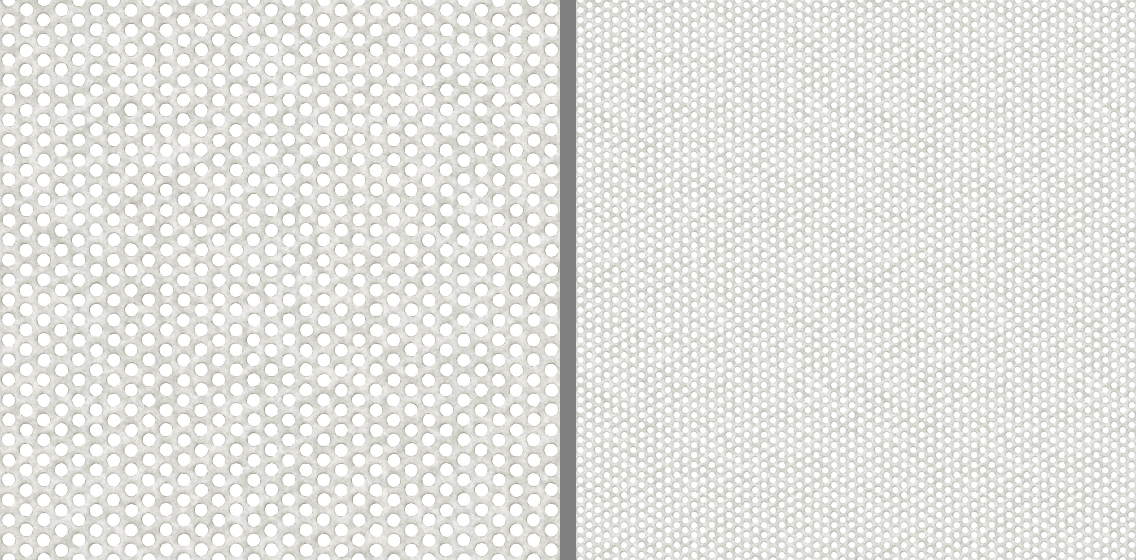
Left: one tile. Right: repeated 2 by 2.
Give the GLSL for this texture, as a Shadertoy shader.

```glsl
// Perforated pale metal sheet: 32 columns by 28 rows of staggered round holes.
// Each hole adds a soft directional rim shadow and a broken dark edge line,
// over mottled enamel made of wrapping value noise, so the sheet tiles.

const vec2 GRID = vec2(32.0, 28.0);
const float HOLE_RADIUS = 0.0116;
const vec2 SHADOW_SIDE = vec2(-0.6, 0.8);
const vec3 HOLE_COLOR = vec3(1.0);
const vec3 DARK_METAL = vec3(0.65, 0.65, 0.60);
const vec3 LIGHT_METAL = vec3(0.91, 0.905, 0.89);

float hash(vec2 p) {
    return fract(sin(dot(p, vec2(127.1, 311.7))) * 43758.545);
}

// Value noise with a whole number of cells across the canvas
float wrapNoise(vec2 uv, float period) {
    vec2 p = uv * period;
    vec2 i = floor(p), f = fract(p);
    f = f * f * (3.0 - 2.0 * f);
    vec2 a = mod(i, period), b = mod(i + 1.0, period);
    return mix(mix(hash(a), hash(vec2(b.x, a.y)), f.x),
               mix(hash(vec2(a.x, b.y)), hash(b), f.x), f.y);
}

float wrapFbm(vec2 uv, float period) {
    float sum = 0.0, gain = 0.5;
    for (int i = 0; i < 3; i++) {
        sum += gain * wrapNoise(uv, period);
        period *= 2.0;
        gain *= 0.6;
    }
    return sum / 0.98;
}

// Centre of a hole; odd columns are shifted by half a row
vec2 holeCenter(vec2 cell) {
    vec2 id = mod(cell, GRID);
    vec2 jitter = vec2(hash(id + 3.7), hash(id + 9.2)) - 0.5;
    vec2 center = cell + vec2(0.5, 0.5 * mod(cell.x, 2.0));
    return (center + 0.045 * jitter) / GRID;
}

// Returns distance to the nearest hole edge (x) and summed rim shadow (y)
vec2 perforation(vec2 uv, float radius) {
    vec2 base = floor(uv * GRID);
    float nearest = 1.0, shadow = 0.0;
    for (int x = -1; x <= 1; x++) {
        for (int y = -1; y <= 1; y++) {
            vec2 offset = uv - holeCenter(base + vec2(x, y));
            float reach = length(offset);
            float edge = reach - radius;
            float side = dot(offset, SHADOW_SIDE) / max(reach, 1e-4);
            shadow += exp(-max(edge, 0.0) / 0.0028) * (0.34 + 0.36 * side);
            nearest = min(nearest, edge);
        }
    }
    return vec2(nearest, shadow);
}

// Mottled enamel brightness, from dark (0) to light (1)
float metalTone(vec2 uv) {
    float broad = wrapFbm(uv, 14.0) - 0.5;
    float blotches = wrapFbm(uv, 80.0) - 0.5;
    float grain = wrapNoise(uv, 360.0) - 0.5;
    return 0.91 + 0.08 * broad + 0.75 * blotches + 0.25 * grain;
}

void mainImage(out vec4 fragColor, in vec2 fragCoord) {
    vec2 uv = fragCoord / iResolution.xy;
    float pixel = 1.0 / iResolution.y;

    // Slightly ragged hole outline
    float ragged = wrapNoise(uv, 256.0) - 0.5;
    vec2 hole = perforation(uv, HOLE_RADIUS + 0.0010 * ragged);

    // Rim shadow and broken edge line
    float chips = smoothstep(0.42, 0.7, wrapNoise(uv + 0.375, 200.0));
    float rimLine = chips * (1.0 - smoothstep(0.0004, 0.0024, hole.x));
    float tone = metalTone(uv) - hole.y - 0.55 * rimLine;
    vec3 metal = mix(DARK_METAL, LIGHT_METAL, clamp(tone, -0.4, 1.1));

    float solid = smoothstep(-0.6 * pixel, 0.6 * pixel, hole.x);
    fragColor = vec4(mix(HOLE_COLOR, metal, solid), 1.0);
}
```
